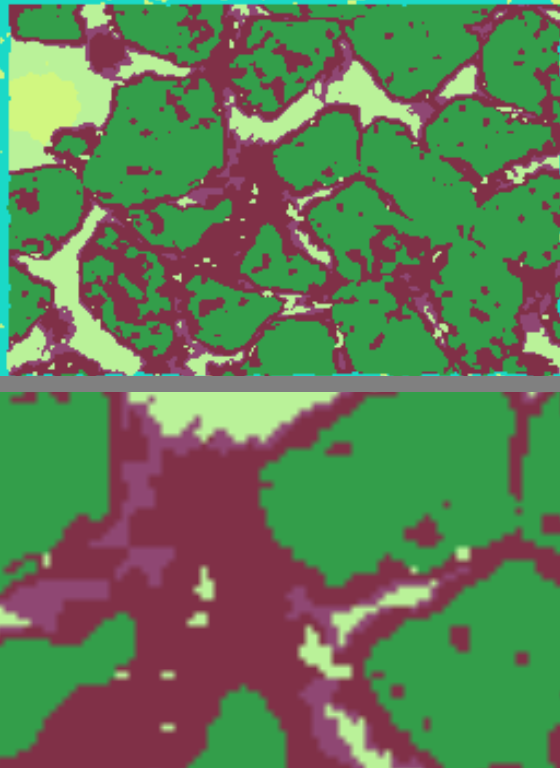
Top: the whole. Bottom: its middle third, enlarged.
Write a WebGL 2 fragment shader that draws this texture.

```glsl
#version 300 es
precision highp float;
// Stained mineral section: rounded green grains with maroon rims, and pale
// pores in the wide gaps. Rounded Voronoi cells are split into flat colour
// classes on a coarse raster, with a ragged cyan margin around the frame.

uniform vec2 u_resolution;
out vec4 fragColor;

const float RASTER_ROWS = 172.0;
const float GRAINS_PER_HEIGHT = 3.7;

const vec3 GREEN  = vec3(0.20, 0.62, 0.29);
const vec3 MAROON = vec3(0.50, 0.19, 0.28);
const vec3 PURPLE = vec3(0.56, 0.28, 0.45);
const vec3 PALE   = vec3(0.73, 0.95, 0.60);
const vec3 YELLOW = vec3(0.82, 0.97, 0.50);
const vec3 CYAN   = vec3(0.10, 0.85, 0.78);

float hash(vec2 p) {
  return fract(sin(dot(p, vec2(127.1, 311.7))) * 43758.5453);
}

vec2 hash2(vec2 p) {
  return vec2(hash(p), hash(p + 57.3));
}

float noise(vec2 p) {
  vec2 i = floor(p), f = fract(p);
  f = f * f * (3.0 - 2.0 * f);
  float low = mix(hash(i), hash(i + vec2(1, 0)), f.x);
  float high = mix(hash(i + vec2(0, 1)), hash(i + vec2(1, 1)), f.x);
  return mix(low, high, f.y);
}

// Two octaves of noise, for ragged flecks
float flecks(vec2 p) {
  return 0.62 * noise(p) + 0.38 * noise(p * 2.1 + 9.4);
}

// Distance to the nearest cell border, with corners rounded by k
float grainDistance(vec2 p, float k) {
  vec2 base = floor(p), nearCell = base, toNear = vec2(0);
  float best = 1e3;
  for (int y = -1; y <= 1; y++)
  for (int x = -1; x <= 1; x++) {
    vec2 cell = base + vec2(x, y);
    vec2 r = cell + hash2(cell) - p;
    float d = dot(r, r);
    if (d < best) { best = d; nearCell = cell; toNear = r; }
  }
  float sum = 1e-6;
  for (int y = -2; y <= 2; y++)
  for (int x = -2; x <= 2; x++) {
    if (x == 0 && y == 0) continue;
    vec2 cell = nearCell + vec2(x, y);
    vec2 r = cell + hash2(cell) - p;
    float border = dot(0.5 * (toNear + r), normalize(r - toNear));
    sum += exp(-border / k);
  }
  return -k * log(sum);
}

// Grains, rims and pores
vec3 mineral(vec2 p) {
  vec2 warp = vec2(noise(p * 8.0), noise(p * 8.0 + 31.0)) - 0.5;
  vec2 q = (p + 0.07 * warp) * GRAINS_PER_HEIGHT * vec2(0.93, 1.07);
  float d = grainDistance(q + 4.0, 0.06) / GRAINS_PER_HEIGHT;
  d += 0.034 * (flecks(p * 25.0) - 0.5);

  // Half width of the gap: closed, narrow or open, with one large pore
  vec2 toPore = p - vec2(0.11, 0.72);
  float largePore = exp(-dot(toPore, toPore) / 0.012);
  float gap = 0.027 + 0.085 * (noise(p * 5.2 + 17.0) - 0.5);
  float depth = gap + 0.14 * largePore - d;

  float speck = flecks(p * 31.0 + 5.0);
  if (depth < 0.0) {
    float mottled = smoothstep(0.46, 0.72, noise(p * 3.8 + 71.0));
    return speck > mix(0.76, 0.51, mottled) ? MAROON : GREEN;
  }

  // Some pores are filled with purple or maroon, away from the large one
  float filling = noise(p * 7.0 + 43.0) + 0.4 * (speck - 0.5) - largePore;
  float rim = 0.013 + 0.006 * noise(p * 14.0 + 2.0);
  if (depth < rim || filling > 0.74) return speck > 0.79 ? PALE : MAROON;
  float fringe = rim + 0.003 + 0.007 * noise(p * 18.0 + 61.0);
  if (depth < fringe || filling > 0.62) return speck > 0.77 ? PALE : PURPLE;
  return largePore + 0.5 * speck > 0.72 ? YELLOW : PALE;
}

// Colour of one raster cell, including the frame margin
vec3 rasterColour(vec2 cell, float aspect) {
  vec2 p = (cell + 0.5) / RASTER_ROWS;
  float ragged = noise(p * 38.0 + 3.0);
  float left = 0.019 + 0.009 * ragged;
  float top = 0.009 + 0.006 * ragged;
  float bottom = 0.022 * (ragged - 0.45);
  float right = 0.06 * (noise(p * 16.0 + 8.0) - 0.78);
  bool margin = p.x < left || 1.0 - p.y < top
             || p.y < bottom || aspect - p.x < right;
  if (margin) return flecks(p * 30.0 + 23.0) > 0.74 ? YELLOW : CYAN;
  return mineral(p);
}

void main() {
  float aspect = u_resolution.x / u_resolution.y;
  vec2 p = gl_FragCoord.xy / u_resolution.y * RASTER_ROWS - 0.5;
  vec2 cell = floor(p);
  // Soft blend between neighbouring raster cells
  vec2 f = fract(p);
  vec3 low = mix(rasterColour(cell, aspect), rasterColour(cell + vec2(1, 0), aspect), f.x);
  vec3 high = mix(rasterColour(cell + vec2(0, 1), aspect), rasterColour(cell + vec2(1, 1), aspect), f.x);
  fragColor = vec4(mix(low, high, f.y), 1.0);
}
```
